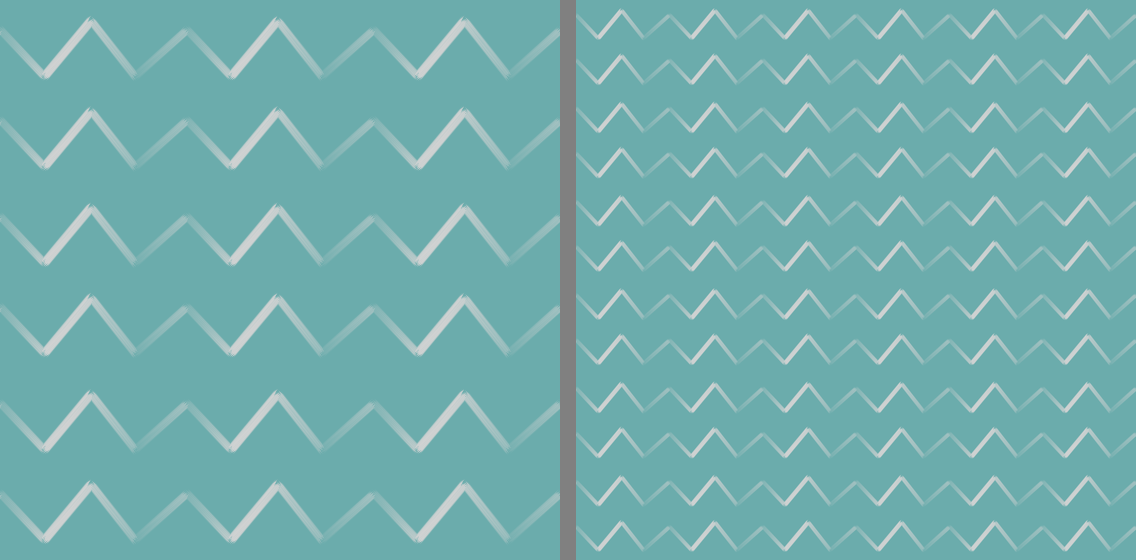
Left: one tile. Right: repeated 2 by 2.
This pattern is drawn by a WebGL 2 fragment shader. Its source:

```glsl
#version 300 es
precision highp float;
// Rows of dry-brushed zigzags on teal: 3 by 3 square tiles, two rows in each.
// A tile's zigzag is four tapered strokes, each a box in its own along/across
// frame, with stretched gradient noise for bristles and frayed ends.
uniform vec2 u_resolution;
out vec4 fragColor;

vec2 gradientAt(vec2 cell) {
  float angle = 6.2832 * fract(sin(dot(cell, vec2(127.1, 311.7))) * 4375.85);
  return vec2(cos(angle), sin(angle));
}

float gradientNoise(vec2 p) {
  vec2 i = floor(p), f = fract(p);
  vec2 u = f * f * f * (f * (f * 6.0 - 15.0) + 10.0);
  vec2 e = vec2(1, 0);
  float low = mix(dot(gradientAt(i), f), dot(gradientAt(i + e.xy), f - e.xy), u.x);
  float high = mix(dot(gradientAt(i + e.yx), f - e.yx),
                   dot(gradientAt(i + e.xx), f - e.xx), u.x);
  return mix(low, high, u.y);
}

// Paint opacity of one stroke from a to b; p wraps sideways with the tile.
float brushStroke(vec2 p, vec2 a, vec2 b, float halfWidth, vec2 fade, float seed, float pixel) {
  vec2 middle = 0.5 * (a + b);
  vec2 d = p - middle;
  d.x -= floor(d.x + 0.5);
  float len = distance(a, b);
  vec2 dir = (b - a) / len;
  float along = dot(d, dir) + 0.5 * len;
  float across = dot(d, vec2(-dir.y, dir.x));

  // Bristles: fine streaks across, slow change along
  float bristle = gradientNoise(vec2(across * 150.0 + seed * 17.3, along * 4.0 + seed));
  float fray = 0.022 * gradientNoise(vec2(across * 210.0 + seed * 9.1, seed + 0.4));
  float ends = min(along, len - along) + fray;

  float soft = max(pixel, 0.0035);
  float side = 1.0 - smoothstep(-soft, soft, abs(across) - halfWidth);
  float cap = smoothstep(-0.014, 0.016, ends);
  float load = mix(fade.x, fade.y, clamp(along / len, 0.0, 1.0));
  return side * cap * clamp(load * (1.0 + 0.28 * bristle * (1.4 - load)), 0.0, 1.0);
}

void main() {
  vec2 tile = fract(gl_FragCoord.xy / u_resolution * 3.0);
  float pixel = 3.0 / min(u_resolution.x, u_resolution.y);

  // Two rows per tile, the lower one set slightly high
  vec2 p = vec2(tile.x, tile.y < 0.5 ? tile.y - 0.016 : tile.y - 0.5);

  vec2 corners[5] = vec2[5](vec2(0.0, 0.343), vec2(0.238, 0.09),
    vec2(0.488, 0.39), vec2(0.724, 0.09), vec2(1.0, 0.338));
  // Opacity at the start and end of each stroke
  vec2 fades[4] = vec2[4](vec2(0.22, 0.76), vec2(0.97, 0.93),
    vec2(0.78, 0.42), vec2(0.12, 0.55));

  float paint = 0.0;
  for (int i = 0; i < 4; i++) {
    float halfWidth = i == 1 ? 0.0235 : 0.0205;
    paint = max(paint, brushStroke(p, corners[i], corners[i + 1], halfWidth,
                                   fades[i], float(i) + 1.0, pixel));
  }

  vec3 teal = vec3(0.42, 0.675, 0.675);
  vec3 chalk = vec3(0.82, 0.825, 0.825);
  fragColor = vec4(mix(teal, chalk, paint), 1.0);
}
```
